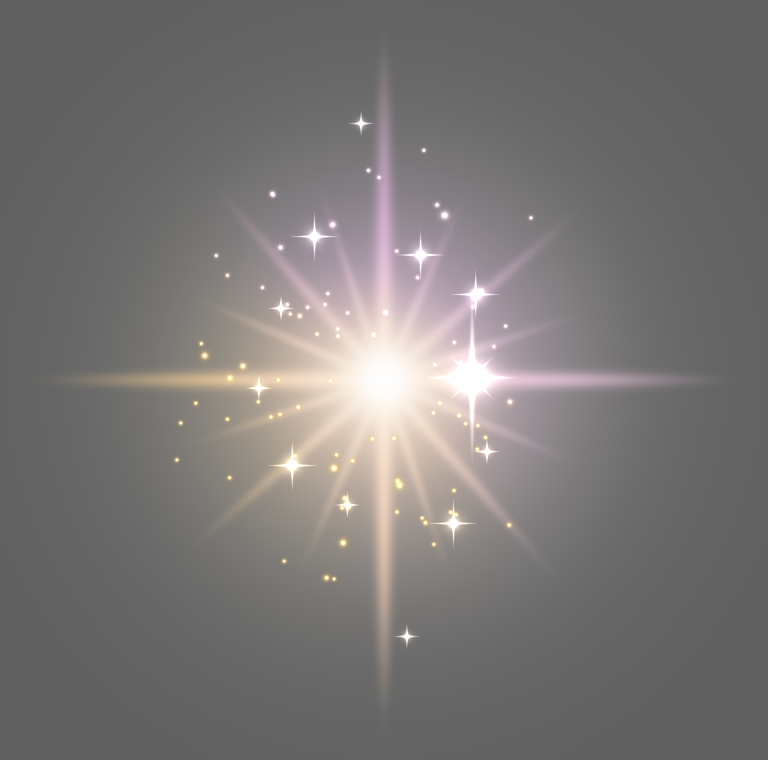
Reproduce this background procedurally as a Shadertoy shader.

```glsl
const float TAU = 6.2831853;

// Palette
const vec3 BACKDROP = vec3(0.376);
const vec3 HAZE = vec3(0.20);
const vec3 PEACH = vec3(0.97, 0.82, 0.72);
const vec3 VIOLET = vec3(0.88, 0.69, 0.88);
const vec3 PINK = vec3(0.95, 0.79, 0.89);
const vec3 GOLD = vec3(0.93, 0.78, 0.54);
const vec3 CREAM = vec3(1.0, 0.94, 0.87);

// Glow radii, in canvas heights
const float HAZE_RADIUS = 0.29;
const float TINT_RADIUS = 0.19;
const float CREAM_RADIUS = 0.095;
const float CORE_RADIUS = 0.046;

// One quarter turn of rays, repeated four times
const float RAY_ANGLE[4] = float[4](0.0, 0.321, 0.717, 1.162);
const float RAY_LENGTH[4] = float[4](0.49, 0.285, 0.355, 0.285);
const float RAY_WIDTH[4] = float[4](0.0135, 0.0085, 0.0105, 0.0085);
const float RAY_POWER[4] = float[4](0.82, 0.48, 0.55, 0.48);

const int SPARKLES = 12;
const int FLARE_SLOT = 2;
const vec2 FLARE = vec2(0.116, 0.003);
const int DUST = 84;

float hash(float n) {
    return fract(sin(n * 12.9898 + 4.137) * 43758.547);
}

float gauss(float d, float radius) {
    return exp(-d * d / (radius * radius));
}

vec2 polar(float angle, float radius) {
    return radius * vec2(cos(angle), sin(angle));
}

// Light colour by place: violet above, pink right, gold left, peach below
vec3 tintAt(vec2 p) {
    float upper = smoothstep(-0.02, 0.17, p.y + 0.25 * p.x);
    upper *= 1.0 - 0.8 * smoothstep(0.24, 0.40, p.y);
    vec3 tint = mix(PEACH, GOLD, smoothstep(0.03, 0.32, -p.x - 0.3 * p.y));
    tint = mix(tint, PINK, smoothstep(0.0, 0.18, p.x + 0.4 * p.y));
    return mix(tint, VIOLET, upper * (1.0 - smoothstep(0.08, 0.3, abs(p.x))));
}

// Soft tapered beam along one direction
float ray(vec2 p, float angle, int kind) {
    vec2 dir = polar(angle, 1.0);
    float along = dot(p, dir) / RAY_LENGTH[kind];
    float across = dot(p, vec2(-dir.y, dir.x));
    float width = RAY_WIDTH[kind] * (0.35 + 0.65 * sqrt(clamp(1.0 - along, 0.0, 1.0)));
    float fade = smoothstep(0.0, 0.08, along) * (1.0 - smoothstep(0.3, 1.0, along));
    return RAY_POWER[kind] * fade * gauss(across, width);
}

// Thin four-pointed cross with tapering arms
float crossLight(vec2 p, vec2 reach, float width) {
    vec2 arm = clamp(1.0 - abs(p) / reach, 0.0, 1.0);
    vec2 thin = width * (0.3 + 0.7 * arm);
    return arm.x * gauss(p.y, thin.x) + arm.y * gauss(p.x, thin.y);
}

float sparkle(vec2 p, float size) {
    return crossLight(p, vec2(size), 0.0017)
         + gauss(length(p), size * 0.16) + 0.3 * gauss(length(p), size * 0.4);
}

// Bright secondary flare with one long vertical spike
float flare(vec2 p) {
    vec2 turned = mat2(0.7071, 0.7071, -0.7071, 0.7071) * p;
    float d = length(p);
    return 0.75 * crossLight(p, vec2(0.06, 0.115), 0.004)
         + 0.6 * crossLight(turned, vec2(0.042), 0.0025)
         + gauss(d, 0.015) + 0.4 * gauss(d, 0.032);
}

void mainImage(out vec4 fragColor, in vec2 fragCoord) {
    vec2 p = (fragCoord - 0.5 * iResolution.xy) / iResolution.y;
    float r = length(p);
    vec3 tint = tintAt(p);

    // Wide haze and tinted glow
    vec3 color = BACKDROP + HAZE * gauss(r, HAZE_RADIUS);
    color = mix(color, tint, 0.68 * gauss(r, TINT_RADIUS));

    // Sixteen rays
    for (int i = 0; i < 16; i++) {
        int kind = i % 4;
        float angle = float(i / 4) * TAU / 4.0 + RAY_ANGLE[kind];
        color = mix(color, mix(tint, CREAM, 0.8 * gauss(r, 0.16)), ray(p, angle, kind));
    }

    // Hot centre
    color = mix(color, CREAM, 0.72 * gauss(r, CREAM_RADIUS));
    color = mix(color, vec3(1.0), gauss(r, CORE_RADIUS));

    // Dust scattered around the centre
    vec3 dustTint = mix(vec3(1.0, 0.82, 0.42), vec3(1.0, 0.86, 0.93), smoothstep(-0.1, 0.15, p.y + 0.4 * p.x));
    for (int i = 0; i < DUST; i++) {
        float n = float(i);
        float spread = 0.06 + 0.23 * hash(n + 31.0) + 0.12 * pow(hash(n + 67.0), 8.0);
        float d = length(p - polar(TAU * hash(n), spread));
        float size = 0.0032 + 0.0035 * pow(hash(n + 113.0), 6.0);
        color = mix(color, dustTint, 0.7 * gauss(d, size));
        color += 0.5 * gauss(d, size * 0.55);
    }

    // Sparkles on a wavy ring, farthest out near the vertical axis
    for (int i = 0; i < SPARKLES; i++) {
        if (i == FLARE_SLOT) continue;
        float turn = float(i) * TAU / float(SPARKLES) - 1.08;
        float peak = pow(0.5 + 0.5 * cos(TAU * (float(i) - 5.2) / 6.0), 8.0);
        vec2 center = polar(turn + 0.11 + 0.18 * sin(2.0 * turn), 0.165 + 0.19 * peak);
        float size = i % 3 == 0 || i == 4 ? 0.034 : 0.018;
        color += mix(dustTint, vec3(1.0), 0.6) * 0.75 * sparkle(p - center, size);
    }
    color += mix(PINK, vec3(1.0), 0.6) * 0.7 * flare(p - FLARE);

    fragColor = vec4(clamp(color, 0.0, 1.0), 1.0);
}
```
